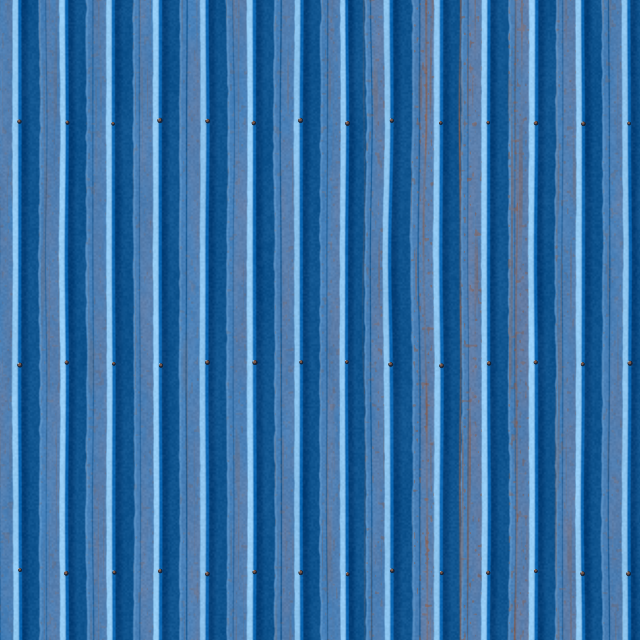
Reproduce this texture procedurally as a three.js fragment shader.

```glsl
varying vec2 vUv;

const float PITCH = 0.0733;
const float FIRST_RIB = 0.0489;
const float SOFT = 0.022;

const vec3 DEEP_SHADE = vec3(0.02, 0.25, 0.47);
const vec3 PAN_BLUE = vec3(0.06, 0.33, 0.56);
const vec3 EDGE_BLUE = vec3(0.04, 0.40, 0.70);
const vec3 FACE_BLUE = vec3(0.26, 0.50, 0.73);
const vec3 FADED_BLUE = vec3(0.40, 0.49, 0.64);
const vec3 PALE_BLUE = vec3(0.41, 0.63, 0.82);
const vec3 HIGHLIGHT = vec3(0.59, 0.81, 0.97);
const vec3 RUST = vec3(0.55, 0.37, 0.30);
const vec3 SCREW_DARK = vec3(0.10, 0.11, 0.16);
const vec3 SCREW_HEAD = vec3(0.48, 0.34, 0.28);

float hash(vec2 p) {
  return fract(sin(dot(p, vec2(12.9898, 78.233))) * 43758.5453);
}

float noise(vec2 p) {
  vec2 i = floor(p);
  vec2 f = fract(p);
  f = f * f * (3.0 - 2.0 * f);
  float low = mix(hash(i), hash(i + vec2(1.0, 0.0)), f.x);
  float high = mix(hash(i + vec2(0.0, 1.0)), hash(i + vec2(1.0, 1.0)), f.x);
  return mix(low, high, f.y);
}

float bump(float x, float center, float width) {
  float d = (x - center) / width;
  return exp(-d * d);
}

float step2(float edge, float x) {
  return smoothstep(edge - SOFT, edge + SOFT, x);
}

float band(float x, float from, float to) {
  return step2(from, x) * (1.0 - step2(to, x));
}

float disc(vec2 p, float radius) {
  return 1.0 - smoothstep(radius - 0.0008, radius + 0.0008, length(p));
}

// Bent sheet: one dented area and a slight wobble along every rib
float bend(vec2 p) {
  float dent = bump(p.x, 0.605, 0.06) * (0.7 + 0.4 * bump(p.y, 0.6, 0.13));
  return p.x + 0.008 * dent + 0.003 * (noise(p * vec2(14.0, 5.0)) - 0.5);
}

// Folded profile across one rib, x from 0 to 1
vec3 profile(float x, float fade, float chip, vec2 rib) {
  float foldAt = 0.17 + 0.03 * (hash(rib) - 0.5) + chip;
  float tone = hash(rib + 3.7);
  vec3 color = mix(PAN_BLUE, DEEP_SHADE, 1.0 - smoothstep(0.84, 1.0, x));
  color = mix(PAN_BLUE, color, step2(0.70, x));
  color = mix(color, mix(FACE_BLUE, FADED_BLUE, 0.3 * fade), band(x, foldAt, 0.32));
  color = mix(color, PALE_BLUE, 0.45 * bump(x, foldAt + 0.03, 0.022));
  color = mix(color, mix(FACE_BLUE, FADED_BLUE, fade), band(x, 0.31, 0.61));
  color = mix(color, PAN_BLUE, (0.35 + 0.45 * tone) * bump(x, 0.315, 0.018));
  color = mix(color, EDGE_BLUE, band(x, 0.70, 0.79));
  vec3 shine = mix(HIGHLIGHT, PALE_BLUE, 0.25 * tone + 0.5 * smoothstep(0.68, 0.73, x));
  return mix(color, shine, band(x, 0.60 + 0.4 * chip, 0.725));
}

// Wandering rust run and fine scratches on the faded faces
float rustAmount(vec2 p, float x, float worn, vec2 rib) {
  float path = mix(0.14, 0.48, hash(rib + 8.1));
  path += 0.06 * (noise(vec2(rib.x * 5.0, p.y * 6.0)) - 0.5);
  float run = bump(x, path, 0.022) * (0.3 + 0.7 * noise(vec2(rib.x, p.y * 14.0)));
  float scratch = smoothstep(0.68, 0.95, noise(p * vec2(260.0, 7.0)));
  float speck = smoothstep(0.72, 0.95, noise(p * vec2(230.0, 150.0)));
  float face = band(x, 0.17, 0.60);
  return worn * 0.9 * run + face * (0.2 + 0.35 * worn) * max(scratch, speck);
}

vec3 addScrew(vec3 color, vec2 p, float size) {
  color = mix(color, SCREW_DARK, 0.85 * disc(p + vec2(-0.0008, 0.0012), size));
  color = mix(color, SCREW_HEAD, disc(p, size * 0.65));
  return mix(color, HIGHLIGHT, 0.7 * disc(p + vec2(0.0016, -0.0016), size * 0.3));
}

void main() {
  float across = (bend(vUv) - FIRST_RIB) / PITCH;
  vec2 rib = vec2(floor(across), 1.0);
  float x = fract(across);

  // Painted metal
  float worn = bump(vUv.x, 0.72, 0.14);
  float fade = 0.15 + 0.55 * noise(vUv * vec2(45.0, 6.0)) + 0.3 * worn;
  fade += 0.4 * (noise(vUv * vec2(120.0, 40.0)) - 0.5);
  float chip = 0.03 * (noise(vUv * vec2(30.0, 70.0)) - 0.5);
  vec3 color = profile(x, clamp(fade, 0.0, 1.0), chip, rib);

  // Wear and grain
  color = mix(color, RUST, clamp(rustAmount(vUv, x, worn, rib), 0.0, 0.8));
  color += 0.05 * (noise(vUv * 330.0) - 0.5);
  color += 0.03 * (noise(vUv * vec2(60.0, 9.0)) - 0.5);

  // Three rows of screws beside the highlights
  vec3 rows = vec3(0.107, 0.432, 0.811);
  for (int i = 0; i < 3; i++) {
    vec2 seed = rib + vec2(0.0, float(i) * 4.3);
    float rowY = rows[i] + 0.007 * (hash(seed) - 0.5);
    float screwX = 0.745 + 0.03 * (hash(seed + 1.9) - 0.5);
    vec2 offset = vec2((x - screwX) * PITCH, vUv.y - rowY);
    color = addScrew(color, offset, mix(0.0028, 0.0042, hash(seed + 6.2)));
  }

  gl_FragColor = vec4(color, 1.0);
}
```
